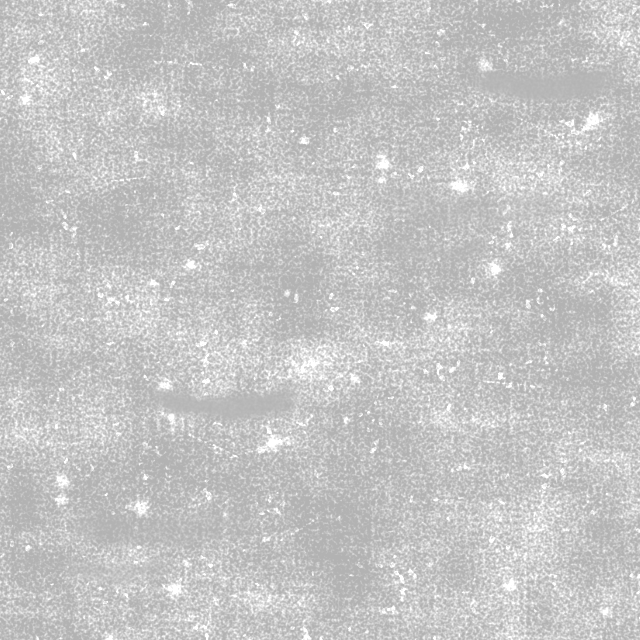
This texture is drawn by a WebGL 1 fragment shader. Its source:

```glsl
precision highp float;
// Worn grey plaster: sandy white grain over soft clouds, with specks, scuffs and scratches.

uniform vec2 u_resolution;

#define BASE_GREY 0.70
#define GRAIN_LIGHT 0.375
#define GRAIN_SCALE 185.0
#define GRAIN_AMOUNT 0.78
#define CLOUD_SCALE 4.0
#define CLOUD_AMOUNT 0.52
#define STREAK_AMOUNT 0.16
#define SPECK_AMOUNT 2.3
#define DOT_COUNT 15
#define SCRATCH_COUNT 7
#define FLAKE_COUNT 4

float hash(vec2 p) {
  vec3 q = fract(vec3(p.xyx) * 0.1031);
  q += dot(q, q.yzx + 33.33);
  return fract((q.x + q.y) * q.z);
}

vec2 hash2(vec2 p) {
  return vec2(hash(p), hash(p + 57.3));
}

float slope(vec2 cell, vec2 offset) {
  float angle = 6.2832 * hash(cell);
  return dot(vec2(cos(angle), sin(angle)), offset);
}

// Gradient noise, scaled to a spread of about one
float noise(vec2 p) {
  vec2 c = floor(p), f = p - c;
  vec2 u = f * f * f * (f * (f * 6.0 - 15.0) + 10.0);
  vec2 e = vec2(1.0, 0.0);
  float low = mix(slope(c, f), slope(c + e, f - e), u.x);
  float high = mix(slope(c + e.yx, f - e.yx), slope(c + 1.0, f - 1.0), u.x);
  return 4.7 * mix(low, high, u.y);
}

mat2 turn(float a) {
  return mat2(cos(a), sin(a), -sin(a), cos(a));
}

float clouds(vec2 p) {
  float sum = 0.0, weight = 0.62;
  for (int i = 0; i < 5; i++) {
    sum += weight * noise(p);
    p = turn(0.5) * p * 2.03 + 17.7;
    weight *= 0.76;
  }
  return sum;
}

// Offset to the nearest copy of a mark; marks repeat on a diagonal half step
vec2 nearest(vec2 d) {
  vec2 a = d - floor(d + 0.5);
  vec2 b = d - 0.5 - floor(d);
  return dot(a, a) < dot(b, b) ? a : b;
}

float softSpot(vec2 d, vec2 size) {
  d /= size;
  return exp(-dot(d, d));
}

// Dark horizontal wipe with a slight sag
float smudge(vec2 p, vec2 centre, vec2 size) {
  vec2 d = nearest(p - centre);
  d.y += 0.012 * cos(d.x / size.x * 2.0) + 0.002 * noise(p * 30.0);
  d = abs(d) / size;
  return smoothstep(1.15, 0.65, d.x) * smoothstep(1.3, 0.3, d.y);
}

float segment(vec2 d, float halfLength) {
  d.x -= clamp(d.x, -halfLength, halfLength);
  return length(d);
}

void main() {
  vec2 p = gl_FragCoord.xy / u_resolution.y;
  float pixel = 1.0 / u_resolution.y;

  // Fine sandy grain and faint woven streaks
  float grain = 0.8 * noise(p * GRAIN_SCALE + 3.7)
              + 0.6 * noise(turn(0.6) * p * GRAIN_SCALE * 1.6 + 91.3);
  float streaks = noise(p * vec2(7.0, 95.0) + 5.1) + noise(p * vec2(110.0, 6.0) + 8.4);
  float cloud = clouds(p * vec2(0.9, 1.15) * CLOUD_SCALE + 11.6);
  float ragged = noise(p * 72.0 + 40.2);
  float patches = noise(p * 19.0 + 71.5);

  float light = CLOUD_AMOUNT * cloud + STREAK_AMOUNT * streaks - 0.12;

  // Clustered chips, pale and dark
  float chips = 0.75 * ragged + 0.6 * patches + 0.4 * noise(p * 135.0 + 23.8);
  light += SPECK_AMOUNT * smoothstep(1.9, 2.5, chips);
  light -= 0.7 * smoothstep(1.7, 2.5, -chips);

  // Powdery white dots
  for (int i = 0; i < DOT_COUNT; i++) {
    vec2 seed = vec2(float(i), 3.0);
    float size = mix(0.004, 0.013, pow(hash(seed + 9.0), 2.0));
    vec2 d = nearest(p - hash2(seed)) + 0.0015 * vec2(ragged, patches);
    light += 3.6 * softSpot(d, vec2(size));
  }

  // Flaking pale patches
  for (int i = 0; i < FLAKE_COUNT; i++) {
    vec2 seed = vec2(float(i), 21.0);
    vec2 size = mix(vec2(0.03, 0.015), vec2(0.085, 0.03), hash2(seed + 5.0));
    float flake = softSpot(nearest(p - hash2(seed)), size);
    light += flake * (0.7 + 1.1 * smoothstep(0.1, 0.9, ragged + 0.4 * patches));
  }

  // Thin broken scratches
  float broken = smoothstep(-0.9, 0.5, ragged + 0.5 * grain);
  for (int i = 0; i < SCRATCH_COUNT; i++) {
    vec2 seed = vec2(float(i), 47.0);
    vec2 d = turn(3.1416 * hash(seed + 4.0)) * nearest(p - hash2(seed));
    d.y += d.x * d.x * 0.8;
    float line = segment(d, mix(0.015, 0.055, hash(seed + 8.0)));
    light += 1.7 * broken * (1.0 - smoothstep(0.0006, 0.0009 + pixel, line));
  }

  // Tilted oval scuff
  vec2 oval = turn(-0.2) * nearest(p - vec2(0.74, 0.765)) / vec2(0.019, 0.042);
  float rim = abs(length(oval) - 1.0 + 0.08 * ragged);
  light += 2.0 * broken * smoothstep(0.22, 0.04, rim) * smoothstep(-1.3, 0.2, oval.y);

  // Wipes flatten both light and grain
  float wipe = 0.8 * smudge(p, vec2(0.85, 0.875), vec2(0.12, 0.021));
  wipe = max(wipe, 0.4 * smudge(p, vec2(0.68, 0.615), vec2(0.09, 0.016)));
  wipe = max(wipe, 0.35 * smudge(p, vec2(0.74, 0.68), vec2(0.15, 0.03)));
  light = mix(light + GRAIN_AMOUNT * grain, -1.2, wipe);

  float tone = clamp((light + 1.6) / 5.0, 0.0, 1.0);
  float grey = min(BASE_GREY + GRAIN_LIGHT * pow(tone, 1.5), 1.0);
  gl_FragColor = vec4(vec3(grey), 1.0);
}
```
